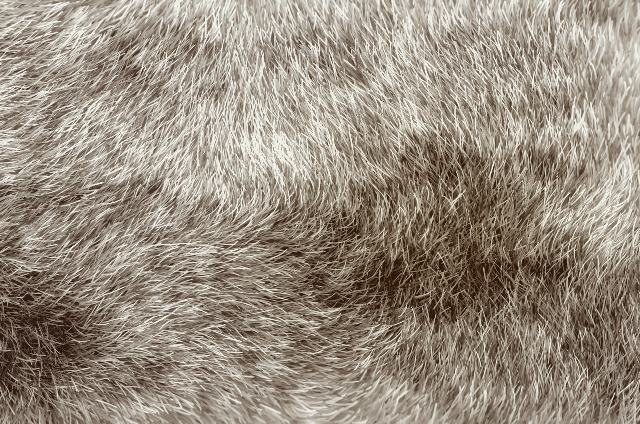
Give the GLSL for this texture, as a WebGL 1 fragment shader.

```glsl
precision highp float;
uniform vec2 u_resolution;

float hash(vec2 p) {
  return fract(sin(dot(p, vec2(127.1, 311.7))) * 43758.5453);
}

vec4 hash4(vec2 p) {
  float n = dot(p, vec2(127.1, 311.7));
  return fract(sin(vec4(n, n + 1.7, n + 3.9, n + 5.3)) * 43758.5453);
}

float noise(vec2 p) {
  vec2 i = floor(p), f = fract(p);
  f = f * f * (3.0 - 2.0 * f);
  return mix(mix(hash(i), hash(i + vec2(1.0, 0.0)), f.x),
             mix(hash(i + vec2(0.0, 1.0)), hash(i + 1.0), f.x), f.y);
}

float spot(vec2 p, vec2 center, vec2 radius) {
  vec2 q = (p - center) / radius;
  return exp(-dot(q, q));
}

// Broad light and shade of the pelt
float peltTone(vec2 p) {
  float t = 0.84 - 0.17 * (1.0 - smoothstep(0.42, 0.62, p.y));
  t -= 0.42 * spot(p, vec2(0.04, 0.20), vec2(0.19, 0.17));
  t -= 0.38 * spot(p, vec2(1.08, 0.36), vec2(0.21, 0.16));
  t -= 0.34 * spot(p, vec2(1.06, 0.60), vec2(0.18, 0.07));
  t -= 0.28 * spot(p, vec2(0.78, 0.43), vec2(0.08, 0.14));
  t -= 0.20 * spot(p, vec2(0.20, 0.87), vec2(0.20, 0.06));
  t -= 0.26 * spot(p, vec2(0.12, 0.555), vec2(0.36, 0.03));
  t -= 0.20 * spot(p, vec2(1.36, 0.64), vec2(0.12, 0.06));
  t -= 0.12 * spot(p, vec2(1.45, 0.18), vec2(0.22, 0.16));
  t += 0.14 * spot(p, vec2(1.45, 0.48), vec2(0.18, 0.11));
  t += 0.10 * spot(p, vec2(0.60, 0.72), vec2(0.35, 0.12));
  return t;
}

// Direction in which the hair lies
float combAngle(vec2 p) {
  float upper = 0.65 + 1.1 * smoothstep(0.2, 0.85, p.x) - 0.5 * smoothstep(0.9, 1.4, p.x);
  float fan = atan(p.y - 0.24, p.x + 0.15);
  float lower = mix(fan, 1.25, smoothstep(0.65, 1.0, p.x));
  float angle = mix(lower, upper, smoothstep(0.42, 0.62, p.y));
  angle = mix(angle, 0.25, 0.8 * spot(p, vec2(1.42, 0.47), vec2(0.2, 0.13)));
  return angle + 1.1 * (noise(p * 3.5 + 4.0) - 0.5) + 0.35 * (noise(p * 9.0) - 0.5);
}

vec3 furColor(float t) {
  t = clamp(t, 0.0, 1.15);
  vec3 c = mix(vec3(0.18, 0.10, 0.07), vec3(0.84, 0.83, 0.80), t);
  return c - vec3(0.0, 0.04, 0.14) * t * max(1.0 - t, 0.0);
}

void main() {
  vec2 p = gl_FragCoord.xy / u_resolution.y;
  float pixel = 0.55 / u_resolution.y;

  vec2 warp = vec2(noise(p * 6.0), noise(p * 6.0 + 31.0)) - 0.5;
  warp += 0.6 * vec2(noise(p * 15.0 + 7.0), noise(p * 15.0 + 53.0)) - 0.3;
  float base = peltTone(p + 0.12 * warp);
  float mess = 0.5 + 0.75 * (1.0 - smoothstep(0.25, 0.7, base));
  base += 0.22 * (noise(p * 9.0 + 12.0) - 0.5) + 0.28 * (noise(p * 27.0) - 0.5);

  // Soft focus toward the bottom and the upper right
  float blur = 1.0 - smoothstep(0.0, 0.2, p.y + 0.15 * abs(p.x - 0.8));
  blur = max(blur, smoothstep(1.3, 1.5, p.x) * smoothstep(0.4, 0.8, p.y));
  blur = max(blur, 0.5 * smoothstep(0.88, 1.0, p.y));

  float angle = combAngle(p);
  float tone = base - 0.45 * (1.0 - 0.5 * blur);

  // Layers of single hairs, from the undercoat to the bright tips
  for (int layer = 0; layer < 22; layer++) {
    float depth = float(layer) / 21.0;
    vec2 grid = p / 0.034 + vec2(0.37, 0.61) * float(layer);
    vec2 home = floor(grid);
    for (int j = -1; j <= 1; j++) {
      for (int i = -1; i <= 1; i++) {
        vec2 cell = home + vec2(float(i), float(j));
        vec4 rnd = hash4(cell + 19.0 * float(layer));
        vec2 d = (grid - cell - rnd.xy) * 0.034;
        float a = angle + 1.9 * mess * (rnd.z - 0.5);
        vec2 dir = vec2(cos(a), sin(a));
        float size = mix(0.018, 0.033, rnd.w);
        float along = dot(d, dir) / size;
        float bend = 0.007 * (fract(rnd.z * 7.3) - 0.5);
        float across = abs(dot(d, vec2(-dir.y, dir.x)) + bend * along * along);
        float width = mix(0.0015, 0.0006, 0.5 + 0.5 * along) + 0.0012 * blur;
        float soft = pixel + 0.0015 * blur;
        float cover = 1.0 - smoothstep(max(width - soft, 0.0), width + soft, across);
        cover *= 1.0 - smoothstep(0.75, 1.0, abs(along));
        float shade = mix(-0.3, 0.19, depth) + 0.85 * (fract(rnd.w * 13.7) - 0.5);
        shade += 0.16 * along;
        tone = mix(tone, base + shade * (1.0 - 0.45 * blur), 0.95 * cover);
      }
    }
  }

  // Warmer brown around the dark hollow
  vec3 color = furColor(tone);
  color -= vec3(0.0, 0.01, 0.04) * spot(p, vec2(1.05, 0.45), vec2(0.4, 0.3));
  gl_FragColor = vec4(color, 1.0);
}
```
